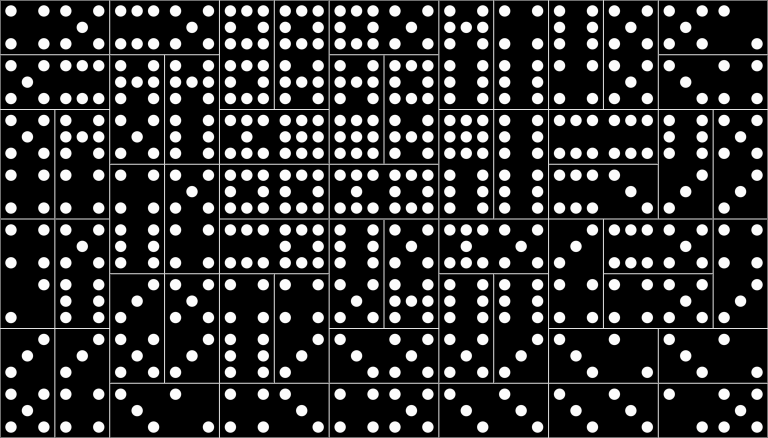
Write a WebGL 2 fragment shader that draws this pattern.

```glsl
#version 300 es
precision highp float;

uniform vec2 u_resolution;
out vec4 fragColor;

float hash(vec2 p) {
    p = fract(p * vec2(0.1031, 0.1137) + 0.37);
    p += dot(p, p.yx + 33.33);
    return fract((p.x + p.y) * p.x * 17.3);
}

// Lower left cell of the 2x2 block holding a cell, for a shifted block lattice
vec2 blockCorner(vec2 cell, vec2 shift) {
    return floor((cell - shift) / 2.0) * 2.0 + shift;
}

// Step from a cell to its other half inside a block of two parallel tiles
vec2 mateInBlock(vec2 cell, vec2 corner, bool upright) {
    vec2 toward = 1.0 - 2.0 * (cell - corner);
    return upright ? vec2(0.0, toward.y) : vec2(toward.x, 0.0);
}

// Random tiling by aligned blocks
vec2 alignedMate(vec2 cell) {
    vec2 corner = blockCorner(cell, vec2(0));
    return mateInBlock(cell, corner, hash(corner) < 0.5);
}

// Turn some upright pairs that straddle two blocks
vec2 sidewaysMate(vec2 cell) {
    vec2 corner = blockCorner(cell, vec2(1, 0));
    bool inside = corner.x >= 0.0 && corner.x < 13.0;
    bool pair = alignedMate(corner) == vec2(0, 1) && alignedMate(corner + vec2(1, 0)) == vec2(0, 1);
    if (inside && pair && hash(corner + 41.0) < 0.5) return mateInBlock(cell, corner, false);
    return alignedMate(cell);
}

// Turn some flat pairs that straddle two blocks
vec2 mate(vec2 cell) {
    vec2 corner = blockCorner(cell, vec2(0, 1));
    bool inside = corner.y >= 0.0 && corner.y < 7.0;
    bool pair = sidewaysMate(corner) == vec2(1, 0) && sidewaysMate(corner + vec2(0, 1)) == vec2(1, 0);
    if (inside && pair && hash(corner + 83.0) < 0.6) return mateInBlock(cell, corner, true);
    return sidewaysMate(cell);
}

// Number of pips, highest in the upper middle
float pipCount(vec2 cell) {
    vec2 away = (cell + 0.5 - vec2(6.0, 5.7)) / vec2(4.5, 3.2);
    float level = 3.5 + 4.8 * exp(-dot(away, away));
    return clamp(floor(level + 3.4 * hash(cell + 17.0) - 1.2), 0.0, 9.0);
}

// Pips on a 3x3 layout whose long axis is x
float pips(vec2 p, float count, float pixel) {
    vec2 spot = clamp(round(p / 0.3), -1.0, 1.0);
    float needed = spot.x == 0.0 ? 6.0 : 8.0;
    if (spot.x * spot.y < 0.0) needed = 2.0;
    if (spot.x * spot.y > 0.0) needed = 4.0;
    bool shown = spot == vec2(0) ? mod(count, 2.0) == 1.0 : count >= needed;
    float edge = 0.103 - length(p - spot * 0.3);
    return shown ? smoothstep(-0.7 * pixel, 0.7 * pixel, edge) : 0.0;
}

// Part of a pixel covered by a thin line at the given distances
float hairline(vec2 dist, float pixel) {
    vec2 cover = min(dist + 0.5 * pixel, 0.009) - max(dist - 0.5 * pixel, -0.009);
    return clamp(max(cover.x, cover.y) / pixel, 0.0, 1.0);
}

void main() {
    vec2 grid = gl_FragCoord.xy / u_resolution * vec2(14, 8);
    float pixel = 14.0 / u_resolution.x;
    vec2 cell = floor(grid);
    vec2 p = grid - cell - 0.5;
    vec2 step2mate = mate(cell);

    // Outline, left open between the two halves of a tile
    vec2 border = 0.5 - abs(p) + max(sign(p * step2mate), 0.0);
    float line = 0.9 * hairline(border, pixel);

    vec2 along = step2mate.x == 0.0 ? vec2(p.y, -p.x) : p;
    float dots = pips(along, pipCount(cell), pixel);
    fragColor = vec4(vec3(0.99 * max(line, dots)), 1.0);
}
```
